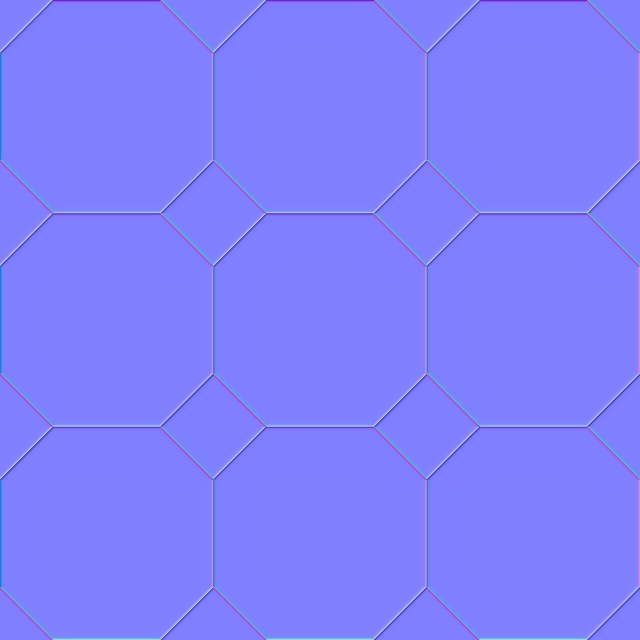
Write a Shadertoy shader that draws this texture map.

```glsl
// Tangent-space normal map of octagon tiles with small diamond tiles at their corners.

const float REPEATS = 3.0;        // octagons across and down
const float DIAMOND = 0.248;      // half diagonal of a diamond, in cells
const float BEVEL = 0.0062;       // width of the steep groove wall, in cells
const float HALO = 0.014;         // width of the soft rounding beside it
const float DRIFT = 0.0012;       // small shift of each diagonal groove
const int SAMPLES = 4;            // antialiasing grid per axis

// Layered sines give each diamond side its own offset.
float sideDrift(vec2 corner, vec2 side, float amount) {
    float phase = dot(corner, vec2(2.3, 4.1)) + dot(side, vec2(1.7, 0.6));
    return amount * (0.6 * sin(phase) + 0.4 * sin(2.7 * phase + 1.0));
}

// Slope of the surface at a distance from the groove centre.
float grooveTilt(float dist, float bevel, float halo) {
    float wall = dist / bevel;
    return 0.86 * exp(-wall * wall) + 0.10 * exp(-dist / halo);
}

// Surface normal at a point given in cells, y up.
vec3 tileNormal(vec2 p, float diamond) {
    vec2 corner = floor(p + 0.5);
    vec2 local = p - corner;
    vec2 side = vec2(local.x < 0.0 ? -1.0 : 1.0, local.y < 0.0 ? -1.0 : 1.0);
    vec2 a = abs(local);

    // Signed distance to the diamond, negative inside.
    float edge = (a.x + a.y - diamond) * 0.70710678;
    edge += sideDrift(corner, side, DRIFT);

    // Both walls lean toward the groove between the tiles.
    float dist = abs(edge);
    vec2 lean = -sign(edge) * side * 0.70710678;

    // Straight grooves separate neighbouring octagons.
    float straight = min(a.x, a.y);
    if (edge > 0.0 && straight < dist) {
        dist = straight;
        lean = a.x < a.y ? vec2(-side.x, 0.0) : vec2(0.0, -side.y);
    }

    vec2 slope = lean * grooveTilt(dist, BEVEL, HALO);
    return vec3(slope, sqrt(max(1.0 - dot(slope, slope), 0.0)));
}

// Pack a normal as colour, with green pointing down.
vec3 encodeNormal(vec3 n) {
    return 0.5 + 0.5 * vec3(n.x, -n.y, n.z);
}

void mainImage(out vec4 fragColor, in vec2 fragCoord) {
    vec3 colour = vec3(0.0);
    for (int j = 0; j < SAMPLES; j++) {
        for (int i = 0; i < SAMPLES; i++) {
            vec2 offset = (vec2(i, j) + 0.5) / float(SAMPLES) - 0.5;
            vec2 uv = (fragCoord + offset) / iResolution.xy;
            colour += encodeNormal(tileNormal(uv * REPEATS, DIAMOND));
        }
    }
    fragColor = vec4(colour / float(SAMPLES * SAMPLES), 1.0);
}
```
